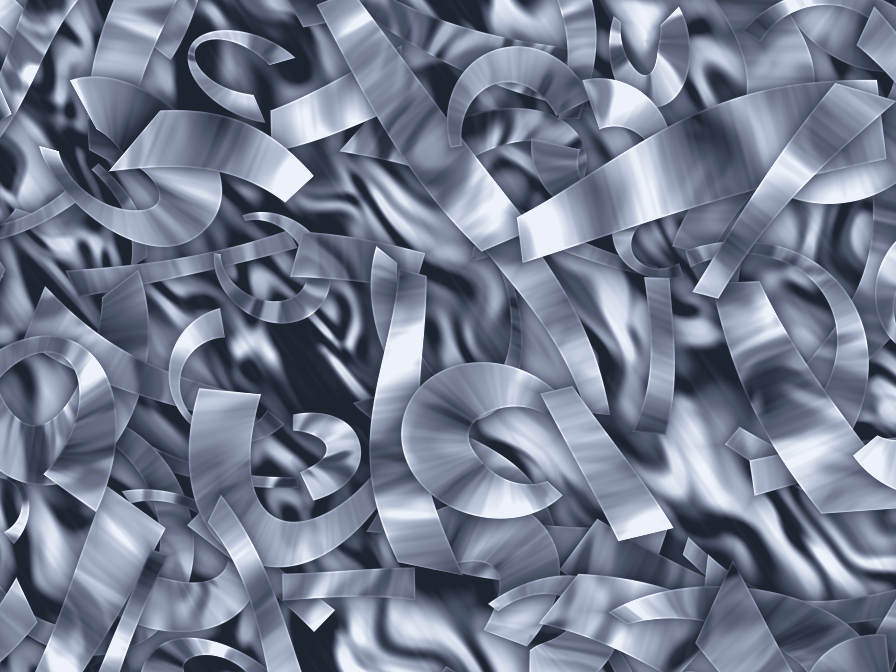
Give the GLSL for this texture, as a WebGL 2 fragment shader.

```glsl
#version 300 es
precision highp float;

uniform vec2 u_resolution;
out vec4 fragColor;

// Lengths are fractions of the canvas height.
const int RIBBON_COUNT = 88;
const vec2 HALF_LENGTH = vec2(0.12, 0.36);
const vec2 HALF_WIDTH = vec2(0.026, 0.066);
const vec2 BAND_RATE = vec2(14.0, 36.0);
const vec3 SCATTER = vec3(0.8192, 0.6710, 0.5497);
const float CULL_MARGIN = 0.12;
const float RING_SHARE = 0.36;
const float SHADOW_REACH = 0.016;
const float SHADOW_DEPTH = 0.5;
const float RIM_WIDTH = 0.004;
const float RIM_LIGHT = 0.16;
const float EXPOSURE = 0.05;
const float TAU = 6.28319;

const vec3 METAL[6] = vec3[6](
    vec3(0.11, 0.14, 0.19), vec3(0.25, 0.29, 0.36), vec3(0.40, 0.43, 0.52),
    vec3(0.55, 0.59, 0.68), vec3(0.72, 0.76, 0.84), vec3(0.93, 0.95, 0.98));
const float STOPS[6] = float[6](0.04, 0.19, 0.38, 0.575, 0.765, 0.92);

float hash(vec2 p) {
    return fract(sin(dot(p, vec2(127.1, 311.7))) * 43758.5453);
}

vec4 hash4(float id) {
    return fract(sin((id + 1.0) * vec4(12.9898, 78.233, 37.719, 93.989)) * 43758.5453);
}

float noise(vec2 p) {
    vec2 cell = floor(p), f = fract(p);
    f = f * f * (3.0 - 2.0 * f);
    return mix(mix(hash(cell), hash(cell + vec2(1, 0)), f.x),
               mix(hash(cell + vec2(0, 1)), hash(cell + vec2(1, 1)), f.x), f.y);
}

vec2 rotate(vec2 p, float angle) {
    float c = cos(angle), s = sin(angle);
    return vec2(c * p.x + s * p.y, c * p.y - s * p.x);
}

// Reflected light on foil; q.x runs along the strip, q.y across it.
float foil(vec2 q, float seed, float crumple) {
    vec2 s = q + seed * vec2(17.0, 31.0);
    vec2 warp = vec2(noise(s * 11.0), noise(vec2(s.x * 18.0, s.y * 5.0))) - 0.5;
    float rate = mix(BAND_RATE.x, BAND_RATE.y, fract(seed * 7.0));
    float bands = 0.5 + 0.5 * sin(q.x * rate + TAU * seed + 2.5 * warp.x + q.y * 6.0);
    float sheen = smoothstep(-0.35, 0.35, warp.y);
    float creases = smoothstep(0.2, 0.8, noise(vec2(s.x * 36.0, s.y * 14.0) + 4.5 * warp));
    float brushed = noise(vec2(s.x * 170.0, s.y * 9.0)) - 0.5;
    float polished = mix(bands, sheen, 0.4);
    return mix(polished, creases, crumple) + 0.09 * brushed + EXPOSURE;
}

// Wavy strip: xy = strip coordinates, z = signed distance.
vec3 waveStrip(vec2 q, float halfLength, float halfWidth, vec4 h) {
    float rate = mix(4.0, 11.0, h.x), phase = TAU * h.y;
    float height = mix(0.02, 0.075, h.z);
    float across = q.y - height * sin(rate * q.x + phase);
    float slope = height * rate * cos(rate * q.x + phase);
    float width = halfWidth * (0.8 + 0.35 * sin(q.x * 6.0 + TAU * h.w));
    float side = (abs(across) - width) / sqrt(1.0 + slope * slope);
    float end = abs(q.x + (h.w - 0.5) * across) - halfLength;
    return vec3(q.x, across, max(side, end));
}

// Curled strip: part of an oval ring, narrowing as it turns away.
vec3 ringStrip(vec2 q, float halfLength, float halfWidth, vec4 h) {
    float radius = halfLength * 0.7, squash = mix(1.0, 1.9, h.x);
    vec2 oval = vec2(q.x, q.y * squash);
    float r = max(length(oval), 0.001), angle = atan(oval.y, oval.x);
    float gradient = max(length(vec2(oval.x, oval.y * squash)) / r, 1.0);
    float across = (r - radius) / gradient;
    float width = halfWidth * (0.6 + 0.4 * cos(angle + TAU * h.y));
    float end = (abs(angle) - mix(1.2, 2.7, h.z)) * radius;
    return vec3(angle * radius, across, max(abs(across) - width, end));
}

vec3 metalColour(float tone) {
    vec3 colour = METAL[0];
    for (int i = 1; i < 6; i++)
        colour = mix(colour, METAL[i], clamp((tone - STOPS[i - 1]) / (STOPS[i] - STOPS[i - 1]), 0.0, 1.0));
    return colour;
}

void main() {
    vec2 p = gl_FragCoord.xy / u_resolution.y;
    vec2 extent = vec2(u_resolution.x / u_resolution.y, 1.0);
    float pixel = 1.0 / u_resolution.y;
    float tone = 0.0, open = 1.0, lit = 1.0;

    // Strips from front to back, stopping once the pixel is covered
    for (int i = 0; i < RIBBON_COUNT; i++) {
        float id = float(i), level = 1.0 - id / float(RIBBON_COUNT);
        vec3 spot = fract((id + 1.0) * SCATTER);
        vec2 q = p - (spot.xy * 1.2 - 0.1) * extent;
        float size = mix(0.55, 1.0, level);
        float halfLength = size * mix(HALF_LENGTH.x, HALF_LENGTH.y, spot.z * spot.z);
        float reach = halfLength + CULL_MARGIN;
        if (dot(q, q) > reach * reach) continue;

        vec4 h = hash4(id), k = fract(h.wzyx * 13.7);
        float halfWidth = size * mix(HALF_WIDTH.x, HALF_WIDTH.y, k.x);
        q = rotate(q, TAU * k.y);
        vec3 strip;
        if (k.z < RING_SHARE) strip = ringStrip(q, halfLength, halfWidth, h);
        else strip = waveStrip(q, halfLength, halfWidth, h);

        float cover = smoothstep(0.7 * pixel, -0.7 * pixel, strip.z);
        if (cover > 0.0) {
            float crumple = mix(0.95, 0.3, level) * mix(0.2, 1.0, k.w);
            float light = foil(strip.xy, h.y, crumple) + 0.9 * strip.y;
            light += RIM_LIGHT * smoothstep(-RIM_WIDTH, 0.0, strip.z);
            tone += open * cover * lit * light;
            open *= 1.0 - cover;
            if (open < 0.01) break;
        }
        lit *= 1.0 - SHADOW_DEPTH * exp(-max(strip.z, 0.0) / SHADOW_REACH);
    }

    // Crumpled depths
    if (open >= 0.01) tone += open * lit * 0.9 * foil(rotate(p, 0.6), 0.37, 1.0);
    fragColor = vec4(metalColour(tone), 1.0);
}
```
